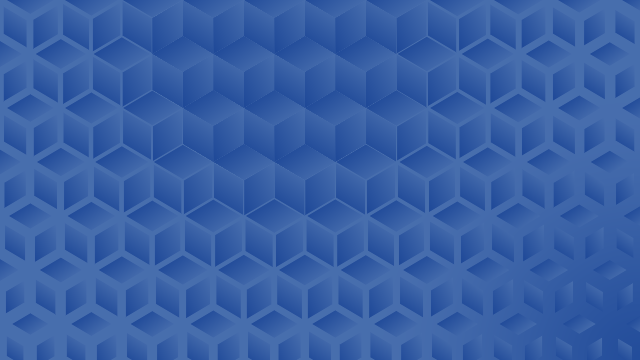
A Shadertoy shader for this pattern:

```glsl
const float SQRT3 = 1.7320508;
const float EDGE = 0.1;               // cube edge, in canvas heights
const float STRETCH = 1.0224;         // makes the cubes slightly narrower
const vec2 HUB = vec2(0.5926, 0.65);  // front corner of one cube
const vec3 DARK = vec3(0.125, 0.29, 0.6);
const vec3 LIGHT = vec3(0.28, 0.43, 0.68);

// Offset from the centre of the nearest pointy-top hexagon
vec2 hexLocal(vec2 p, float edge) {
    vec2 cell = vec2(SQRT3, 3.0) * edge;
    vec2 a = mod(p + 0.5 * cell, cell) - 0.5 * cell;
    vec2 b = mod(p, cell) - 0.5 * cell;
    return dot(a, a) < dot(b, b) ? a : b;
}

// Signed distance to a rhombus whose short diagonal lies along axis
float rhombusDistance(vec2 p, vec2 axis, float inradius) {
    vec2 q = vec2(dot(p, vec2(axis.y, -axis.x)), dot(p, axis));
    return dot(abs(q), vec2(0.5, 0.5 * SQRT3)) - inradius;
}

// Faces shrink with distance from a focus near the top
float faceInset(vec2 center) {
    vec2 d = (center - vec2(0.787, 0.873)) * vec2(1.0, 0.93);
    return clamp(0.026 * (length(d) - 0.324), 0.0, 0.03);
}

// Light ground that deepens toward the lower right corner
vec3 groundColor(vec2 p, float aspect) {
    float corner = length(p - vec2(aspect, 0.0));
    return mix(DARK, LIGHT, smoothstep(-0.15, 0.75, corner));
}

void mainImage(out vec4 fragColor, in vec2 fragCoord) {
    vec2 p = fragCoord / iResolution.y;
    float pixel = 1.0 / iResolution.y;
    vec2 local = hexLocal((p - HUB) * vec2(STRETCH, 1.0), EDGE);

    // Pick the top, left or right face, each with its own shading slope
    vec2 axis = vec2(0.0, 1.0);
    vec2 slope = vec2(0.6, -0.75);
    if (local.y < abs(local.x) / SQRT3) {
        float side = local.x < 0.0 ? -1.0 : 1.0;
        axis = vec2(side * 0.5 * SQRT3, -0.5);
        slope = side < 0.0 ? vec2(0.6, 0.8) : vec2(0.75, 0.4);
    }

    // Shrink the face about its own centre
    vec2 facePos = local - axis * 0.5 * EDGE;
    vec2 center = p - facePos / vec2(STRETCH, 1.0);
    float inradius = 0.25 * SQRT3 * EDGE;
    float inset = faceInset(center);
    float dist = rhombusDistance(facePos, axis, inradius - inset);
    float mask = 1.0 - smoothstep(-0.5 * pixel, 0.6 * pixel, dist);

    // Shade from the dark side to the light side
    float size = EDGE * (1.0 - inset / inradius);
    float shade = clamp(0.47 + 0.85 * dot(facePos, slope) / size, 0.0, 1.0);
    vec3 face = mix(DARK, LIGHT, shade);

    vec3 color = mix(groundColor(p, iResolution.x / iResolution.y), face, mask);
    fragColor = vec4(color, 1.0);
}
```
